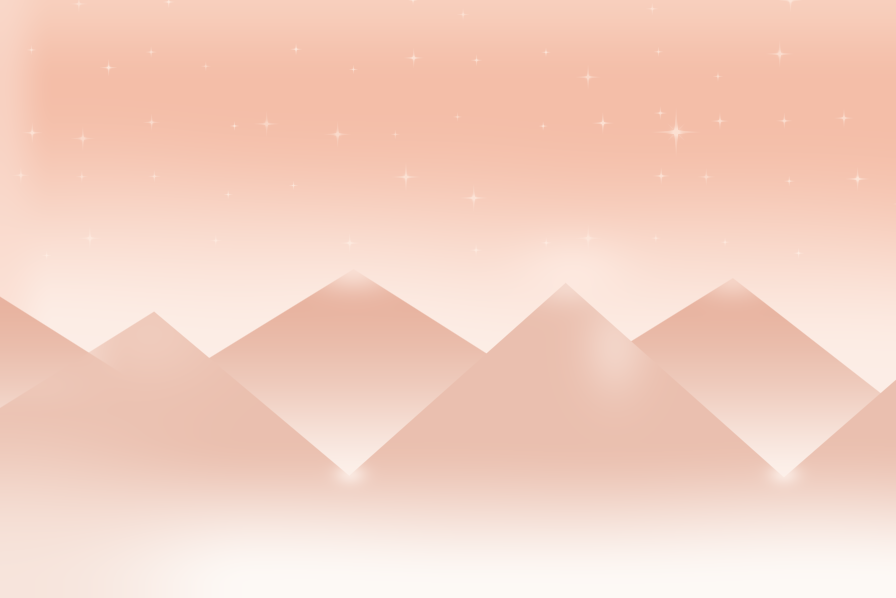
Write a Shadertoy shader that draws this background.

```glsl
// Pastel peach mountains in mist beneath a sky of four-pointed stars.

vec2 hash2(vec2 p) {
    p = vec2(dot(p, vec2(127.1, 311.7)), dot(p, vec2(269.5, 183.3)));
    return fract(sin(p) * 43758.5);
}

float gradientNoise(vec2 p) {
    vec2 i = floor(p), f = fract(p), u = f * f * (3.0 - 2.0 * f), e = vec2(1.0, 0.0);
    float a = dot(hash2(i) * 2.0 - 1.0, f);
    float b = dot(hash2(i + e.xy) * 2.0 - 1.0, f - e.xy);
    float c = dot(hash2(i + e.yx) * 2.0 - 1.0, f - e.yx);
    float d = dot(hash2(i + e.xx) * 2.0 - 1.0, f - e.xx);
    return mix(mix(a, b, u.x), mix(c, d, u.x), u.y);
}

// Soft elliptical puff of light
float puff(vec2 p, vec2 center, vec2 radius) {
    vec2 q = (p - center) / radius;
    return exp(-dot(q, q));
}

// Height of a triangular mountain with separate left and right slopes
float peak(float x, vec2 apex, float left, float right) {
    return apex.y - max((apex.x - x) * left, (x - apex.x) * right);
}

// Tapered cross with a small glowing core
float star(vec2 q, float radius, float px) {
    vec2 d = abs(q);
    vec2 taper = max(1.0 - d / radius, 0.0);
    vec2 width = 0.07 * radius * taper * taper;
    vec2 rays = (1.0 - smoothstep(width.yx, width.yx + px, d)) * taper.yx;
    float core = exp(-dot(q, q) / (radius * radius * 0.035));
    return clamp(max(rays.x, rays.y) * 0.7 + core * 0.6, 0.0, 1.0);
}

// Jittered grid of stars, mostly small, thinning toward the horizon
float starField(vec2 p, float px) {
    vec2 cell = floor(p / 0.105);
    vec2 jitter = hash2(cell + 7.0), kind = hash2(cell + 31.0);
    vec2 center = (cell + 0.25 + 0.5 * jitter) * 0.105;
    float radius = mix(0.008, 0.025, kind.x * kind.x);
    float present = step(kind.y, 0.88) * step(0.57, center.y);
    return star(p - center, radius, px) * present * mix(0.55, 0.9, jitter.x);
}

void mainImage(out vec4 fragColor, in vec2 fragCoord) {
    vec2 p = fragCoord / iResolution.xy * vec2(1.5, 1.0);
    float px = 1.0 / iResolution.y;
    float haze = gradientNoise(p * vec2(2.5, 4.0));
    vec3 cream = vec3(0.99, 0.93, 0.90);
    vec3 white = vec3(0.992, 0.975, 0.962);

    // Sky: salmon band between a pale top and a cream horizon
    float skyY = p.y + 0.04 * (p.x - 0.75) + 0.03 * haze;
    vec3 color = mix(cream, vec3(0.957, 0.745, 0.66), smoothstep(0.41, 0.82, skyY));
    color = mix(color, vec3(0.972, 0.815, 0.745), smoothstep(0.86, 1.02, p.y));
    color = mix(color, vec3(0.98, 0.86, 0.81), 0.65 * (1.0 - smoothstep(0.0, 0.09, p.x)));

    // Stars, with one large star at the right
    float starlight = starField(p, px);
    vec2 hero = p - vec2(1.132, 0.779);
    starlight = max(starlight, 0.8 * star(hero, 0.042, px));
    vec2 diagonal = mat2(0.707, 0.707, -0.707, 0.707) * hero;
    starlight = max(starlight, 0.55 * star(diagonal, 0.021, px));
    color = mix(color, vec3(1.0, 0.94, 0.90), starlight * 0.85);

    // Cloud behind the central peak
    color = mix(color, vec3(0.995, 0.92, 0.885), 0.75 * puff(p, vec2(0.96, 0.54), vec2(0.095, 0.06)));

    // Far range: rosy crests dissolving into valley fog
    float farRidge = peak(p.x, vec2(-0.1, 0.567), 0.63, 0.63);
    farRidge = max(farRidge, peak(p.x, vec2(0.592, 0.55), 0.615, 0.634));
    farRidge = max(farRidge, peak(p.x, vec2(1.227, 0.535), 0.62, 0.778));
    vec3 farColor = mix(vec3(0.985, 0.935, 0.91), vec3(0.92, 0.755, 0.69), smoothstep(0.19, 0.43, p.y));
    farColor = mix(farColor, vec3(0.906, 0.685, 0.605), 0.75 * smoothstep(0.38, 0.5, p.y));
    float farCover = smoothstep(-px, px, farRidge - p.y);
    farCover *= 1.0 - 0.9 * puff(p, vec2(0.592, 0.553), vec2(0.07, 0.038));
    farCover *= 1.0 - 0.75 * puff(p, vec2(1.227, 0.538), vec2(0.06, 0.035));
    color = mix(color, farColor, farCover);

    // Near range, its left flank merging with the range behind
    float nearRidge = peak(p.x, vec2(0.258, 0.479), 0.625, 0.84);
    nearRidge = max(nearRidge, peak(p.x, vec2(0.947, 0.527), 0.89, 0.89));
    nearRidge = max(nearRidge, peak(p.x, vec2(1.6, 0.452), 0.87, 0.87));
    float flank = mix(1.0, smoothstep(0.06, 0.22, p.x), smoothstep(0.3, 0.4, p.y));
    vec3 nearColor = vec3(0.918, 0.75, 0.685);
    nearColor = mix(nearColor, vec3(0.95, 0.82, 0.765), 0.65 * puff(p, vec2(0.25, 0.44), vec2(0.12, 0.09)));
    nearColor = mix(nearColor, cream, 0.55 * puff(p, vec2(0.95, 0.525), vec2(0.07, 0.035)));
    nearColor = mix(nearColor, cream, 0.45 * puff(p, vec2(1.03, 0.42), vec2(0.055, 0.08)));
    color = mix(color, nearColor, smoothstep(-px, px, nearRidge - p.y) * flank);

    // Fog spilling from the two valley tips
    for (int i = 0; i < 2; i++) {
        vec2 tip = vec2(0.586 + 0.7265 * float(i), 0.207);
        color = mix(color, cream, 0.8 * puff(p, tip, vec2(0.026, 0.018)));
    }

    // Ground mist, warmer along the left edge
    float leftSide = 1.0 - smoothstep(0.0, 0.42, p.x);
    color = mix(color, vec3(0.965, 0.88, 0.84), 0.7 * leftSide * (1.0 - smoothstep(0.1, 0.38, p.y)));
    float mist = 1.0 - smoothstep(0.02, 0.27, p.y + 0.025 * haze);
    color = mix(color, white, mist * (1.0 - 0.6 * leftSide));

    fragColor = vec4(color, 1.0);
}
```
